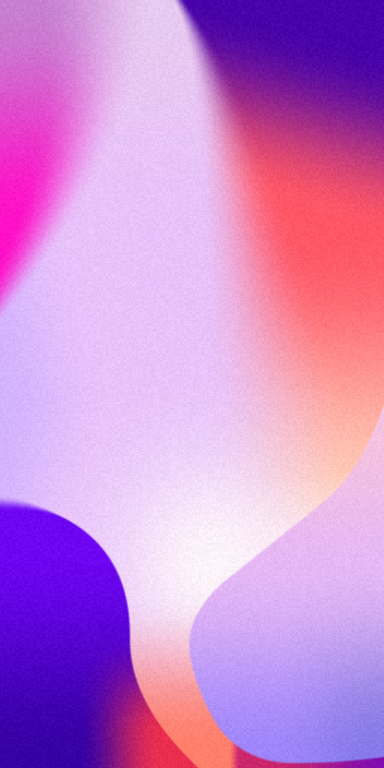
Write a WebGL 2 fragment shader that draws this background.

```glsl
#version 300 es
precision highp float;
// Soft lavender, coral and magenta gradient with two smooth blobs and fine grain.

uniform vec2 u_resolution;
out vec4 fragColor;

float hash(vec2 p) {
  vec3 q = fract(p.xyx * 0.1031);
  q += dot(q, q.yzx + 33.33);
  return fract((q.x + q.y) * q.z);
}

float smoothMax(float a, float b, float k) {
  float h = max(k - abs(a - b), 0.0) / k;
  return max(a, b) + h * h * k * 0.25;
}

// Negative inside: rounded shoulder whose side flares out towards the floor
float violetBlob(vec2 p) {
  float flare = max(0.333 - p.y, 0.0);
  float side = (p.x - 1.61 * flare * flare) / 0.3385;
  float rise = max(p.y - 0.333, 0.0) / 0.357;
  return 0.169 * (side * side + pow(rise, 2.4) - 1.0);
}

// Negative inside: rounded intersection of four edges, the top one sweeping up
float lilacBlob(vec2 p) {
  float sweep = max(p.x - 0.807, 0.0);
  float top = 0.78 * (p.y - 0.508 - 0.8 * (p.x - 0.612) - 17.8 * sweep * sweep * sweep);
  float left = 0.484 - p.x;
  float corner = dot(p - vec2(0.521, 0.19), vec2(-0.815, -0.58)) - 0.0104;
  float lift = max(p.x - 0.78, 0.0);
  float bottom = 0.013 + 0.33 * lift * lift - p.y;
  float d = smoothMax(top, left, 0.104);
  d = smoothMax(d, corner, 0.104);
  return smoothMax(d, bottom, 0.104);
}

vec3 backdrop(vec2 p) {
  float depth = 2.0 - p.y;

  // Lavender field, cooler at the left
  vec3 color = mix(vec3(0.83, 0.70, 1.0), vec3(0.91, 0.76, 0.98),
                   smoothstep(0.0, 0.3, p.x + 0.25 * abs(p.y - 0.95)));
  color = mix(color, vec3(0.91, 0.79, 0.94), 1.0 - smoothstep(0.0, 0.6, depth));

  // Magenta flank
  float flank = 0.25 - 0.41 * depth * depth;
  float blur = max(0.16 - 0.14 * depth, 0.03);
  vec3 magenta = mix(vec3(0.78, 0.50, 0.82), vec3(1.0, 0.06, 0.78), smoothstep(0.0, 0.6, depth));
  color = mix(color, magenta, 1.0 - smoothstep(flank - blur, flank + blur, p.x));

  // Right side: indigo, coral, peach, then cream
  vec3 warm = mix(vec3(0.28, 0.01, 0.66), vec3(1.0, 0.34, 0.40),
                  smoothstep(0.03, 0.5, depth - 0.3 * (p.x - 0.62)));
  warm = mix(warm, vec3(1.0, 0.78, 0.70), smoothstep(0.6, 1.3, depth));
  warm = mix(warm, vec3(1.0, 0.96, 0.93), smoothstep(1.2, 1.48, depth));
  float start = 0.52 - 0.07 * exp(-6.0 * depth);
  float spread = min(0.03 + 0.36 * depth, 0.41);
  color = mix(color, warm, smoothstep(start, start + spread, p.x));

  // White glow above the channel
  vec2 g = (p - vec2(0.55, 0.53)) / vec2(0.24, 0.27);
  color = mix(color, vec3(1.0, 0.98, 0.98), 0.9 * exp(-dot(g, g)));

  // Orange channel and the dark floor beside it
  color = mix(color, vec3(1.0, 0.50, 0.42), smoothstep(1.55, 1.95, depth));
  vec3 ground = mix(vec3(0.80, 0.15, 0.42), vec3(0.50, 0.05, 0.68), smoothstep(0.7, 1.0, p.x));
  float groundMask = smoothstep(0.595, 0.625, p.x) * (1.0 - smoothstep(0.05, 0.1, p.y));
  return mix(color, ground, groundMask);
}

void main() {
  // Canvas spans 1 across and 2 up
  vec2 p = gl_FragCoord.xy / u_resolution * vec2(1.0, 2.0);
  vec3 color = backdrop(p);

  // Violet blob, red at its lower right
  vec3 violet = mix(vec3(0.21, 0.0, 0.64), vec3(0.43, 0.02, 0.95), smoothstep(0.0, 0.6, p.y));
  float heat = smoothstep(0.2, 0.42, p.x) * (1.0 - smoothstep(0.08, 0.36, p.y));
  violet = mix(violet, vec3(0.92, 0.18, 0.31), heat);
  float soft = mix(0.024, 0.004, smoothstep(0.0, 0.17, p.x));
  color = mix(color, violet, 1.0 - smoothstep(-soft, soft, violetBlob(p)));

  // Lilac blob, periwinkle below and pink above
  vec3 lilac = mix(vec3(0.62, 0.52, 0.98), vec3(0.90, 0.72, 0.96), smoothstep(0.0, 0.55, p.y));
  lilac = mix(lilac, vec3(0.96, 0.76, 0.88), smoothstep(0.5, 0.88, p.y));
  lilac -= vec3(0.10, 0.05, 0.07) * smoothstep(0.7, 1.0, p.x) * (1.0 - smoothstep(0.1, 0.55, p.y));
  color = mix(color, lilac, 1.0 - smoothstep(-0.004, 0.004, lilacBlob(p)));

  // Film grain
  color += 0.045 * (hash(floor(p * 256.0)) - 0.5);
  fragColor = vec4(clamp(color, 0.0, 1.0), 1.0);
}
```
